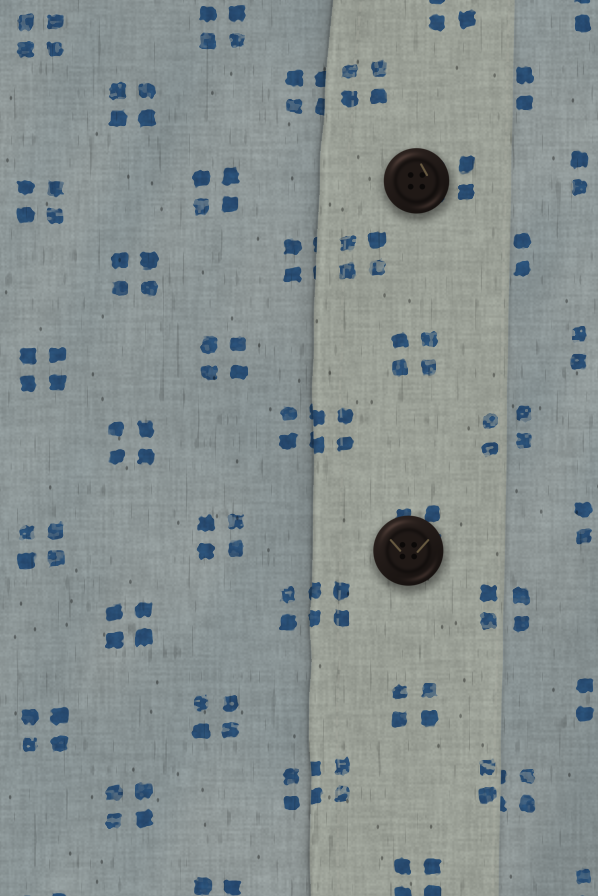
A WebGL 2 fragment shader for this texture:

```glsl
#version 300 es
precision highp float;
// Block-printed cotton shirt front: blue four-square motifs, stitched placket, two dark buttons.
uniform vec2 u_resolution;
out vec4 fragColor;

float hash(vec2 p) {
    vec3 q = fract(p.xyx * vec3(0.1031, 0.1030, 0.0973));
    q += dot(q, q.yzx + 33.33);
    return fract((q.x + q.y) * q.z);
}

float noise(vec2 p) {
    vec2 i = floor(p), f = fract(p);
    f = f * f * (3.0 - 2.0 * f);
    return mix(mix(hash(i), hash(i + vec2(1, 0)), f.x),
               mix(hash(i + vec2(0, 1)), hash(i + vec2(1, 1)), f.x), f.y);
}

float segment(vec2 p, vec2 a, vec2 b) {
    vec2 ab = b - a;
    return length(p - a - ab * clamp(dot(p - a, ab) / dot(ab, ab), 0.0, 1.0));
}

// Ink coverage of one stamp: two by two rough squares, unevenly worn
float stamp(vec2 q, vec2 id, float aa) {
    q.y += q.x * (hash(id + 7.0) * 0.14 - 0.02);
    vec2 side = vec2(q.x < 0.0 ? -1.0 : 1.0, q.y < 0.0 ? -1.0 : 1.0);
    vec2 seed = id * 5.0 + side + 40.0;
    float h = hash(seed);
    vec2 halfSize = vec2(7.2, 7.0) - vec2(h, hash(seed + 9.0)) * 1.2;
    vec2 e = abs(q - side * vec2(12.5, 11.8)) - halfSize + 3.0;
    float d = length(max(e, 0.0)) + min(max(e.x, e.y), 0.0) - 3.0;
    d += (noise(q * 0.3 + seed * 3.0) - 0.5) * 2.8;
    float wear = smoothstep(0.5, 1.0, h * 0.6 + hash(id + 21.0) * 0.5);
    float bare = smoothstep(0.5, 0.72, noise(q * vec2(0.28, 0.36) + seed * 7.0));
    return (1.0 - smoothstep(-aa, aa, d)) * (1.0 - 0.85 * wear * bare);
}

// Staggered columns whose rows spread slightly toward the hem
float bodyPrint(vec2 p, float originX, float aa) {
    float col = round((p.x - originX) / 75.0);
    float odd = mod(col, 2.0) * 0.45;
    float top = 33.0 - 6.0 * col;
    float t = (sqrt(max(19044.0 + 10.0 * (p.y - top), 0.0)) - 138.0) / 5.0;
    float row = round(t - odd), k = row + odd;
    vec2 id = vec2(col, row) + originX;
    vec2 centre = vec2(originX + 75.0 * col, top + k * (138.0 + 2.5 * k));
    centre += (vec2(hash(id), hash(id + 3.0)) - 0.5) * vec2(8, 6);
    return stamp(p - centre, id, aa);
}

float placketPrint(vec2 p, float aa) {
    float originX = p.y < 262.0 ? 311.0 : 282.0;
    float col = round((p.x - originX) / 75.0);
    float top = mod(col, 2.0) > 0.5 ? 5.0 : 70.0;
    float row = round((p.y - top) / 150.0);
    vec2 id = vec2(col, row) + 90.0;
    vec2 centre = vec2(originX + 75.0 * col, top + 150.0 * row);
    centre += (vec2(hash(id), hash(id + 3.0)) - 0.5) * 4.0;
    return stamp(p - centre, id, aa);
}

// Short dashes along a seam at horizontal offset x
float stitch(float x, float y, float aa) {
    float dash = abs(fract(y / 12.0) - 0.5) * 12.0 - 4.0;
    return smoothstep(aa, -aa, max(abs(x) - 1.0, dash));
}

void main() {
    // Canvas is 768 units tall, y pointing down
    float aa = 768.0 / u_resolution.y;
    vec2 p = vec2(gl_FragCoord.x, u_resolution.y - gl_FragCoord.y) * aa;
    aa *= 0.75;

    // Placket outline
    float wobble = (noise(vec2(p.y * 0.03, 2.0)) - 0.5) * 3.0;
    float fromLeft = p.x - 265.0 - 20.0 * exp(-p.y / 200.0) - wobble;
    float fromRight = 441.0 - 0.018 * p.y - p.x + wobble * 0.3;
    float placket = smoothstep(-aa, aa, min(fromLeft, fromRight));

    // Cloth colour with soft creases
    float crease = noise(vec2(p.x + p.y * 0.4, p.y - p.x * 0.5) * vec2(0.022, 0.008));
    vec3 body = mix(vec3(0.525, 0.568, 0.575), vec3(0.59, 0.62, 0.615), crease * 0.75);
    body *= 1.0 - 0.07 * smoothstep(300.0, 768.0, p.y) * smoothstep(380.0, 512.0, p.x);
    vec3 cloth = mix(body, vec3(0.605, 0.625, 0.588), placket);
    cloth *= 0.985 + 0.03 * noise(p * 0.012 + 5.0);

    // Printed ink
    float print = mix(bodyPrint(p, p.x < 350.0 ? 38.0 : 212.0, aa), placketPrint(p, aa), placket);
    vec3 ink = mix(vec3(0.12, 0.255, 0.41), vec3(0.15, 0.31, 0.47), noise(p * 0.2));
    cloth = mix(cloth, ink, print * 0.95);

    // Weave, slubs and stray flecks
    float warp = noise(p * vec2(0.45, 0.045)), weft = noise(p * vec2(0.045, 0.45) + 70.0);
    cloth *= 1.0 + (warp + weft - 1.0) * 0.075 + (noise(p * 0.6) - 0.5) * 0.07;
    cloth *= 1.0 - 0.13 * smoothstep(0.84, 0.97, noise(p * vec2(0.4, 0.05) + 31.0));
    vec2 cell = floor(p / 24.0);
    vec2 fleck = p - (cell + 0.2 + 0.6 * vec2(hash(cell), hash(cell + 11.0))) * 24.0;
    cloth *= 1.0 - 0.35 * step(0.88, hash(cell + 50.0)) * smoothstep(1.6, 0.5, length(fleck * vec2(1.0, 0.6)));

    // Folded edges and seams
    cloth *= 1.0 - 0.13 * exp(-max(-fromLeft, 0.0) / 9.0) * step(fromLeft, 0.0);
    cloth *= 1.0 - 0.2 * exp(-abs(fromLeft + 1.0) / 1.6);
    cloth *= 1.0 + 0.05 * smoothstep(4.0, 0.0, abs(fromLeft - 5.0));
    cloth *= 1.0 - 0.1 * exp(-abs(fromRight + 1.0) / 1.8);
    cloth *= 1.0 - 0.045 * exp(-abs(fromLeft - 24.0) / 2.5);
    float thread = max(stitch(fromLeft - 24.0, p.y, aa), stitch(fromRight - 5.0, p.y + 5.0, aa));
    cloth = mix(cloth, vec3(0.66, 0.67, 0.63), thread * 0.45);

    // Buttons: shadow, domed rim, sunken middle, four holes, loose thread
    for (int i = 0; i < 2; i++) {
        float n = float(i), radius = 28.0 + 2.0 * n;
        vec2 q = p - mix(vec2(357, 155), vec2(350, 472), n);
        float r = length(q);
        cloth *= 1.0 - 0.4 * smoothstep(9.0, -5.0, length(q - vec2(1, 4)) - radius);
        float light = dot(q / max(r, 0.01), normalize(vec2(-0.5, -0.8)));
        vec3 shell = vec3(0.125, 0.098, 0.088) * (1.0 + 0.3 * light * smoothstep(14.0, 25.0, r));
        shell *= 1.0 - 0.35 * exp(-pow((r - 18.0) / 2.0, 2.0));
        shell += vec3(0.13, 0.10, 0.09) * exp(-pow((r - radius + 5.0) / 2.0, 2.0)) * pow(abs(light), 6.0);
        float hole = length(abs(q) - 5.0) - 2.4;
        shell *= 1.0 - 0.65 * smoothstep(aa, -aa, hole);
        float strand = i == 0 ? segment(q, vec2(4, -14), vec2(9, -5))
            : min(segment(q, vec2(-15, -9), vec2(-7, 0)), segment(q, vec2(8, 1), vec2(17, -9)));
        shell = mix(shell, vec3(0.5, 0.44, 0.31), 0.75 * smoothstep(aa, -aa, strand - 0.9));
        cloth = mix(cloth, shell, smoothstep(aa, -aa, r - radius));
    }
    fragColor = vec4(cloth, 1.0);
}
```
